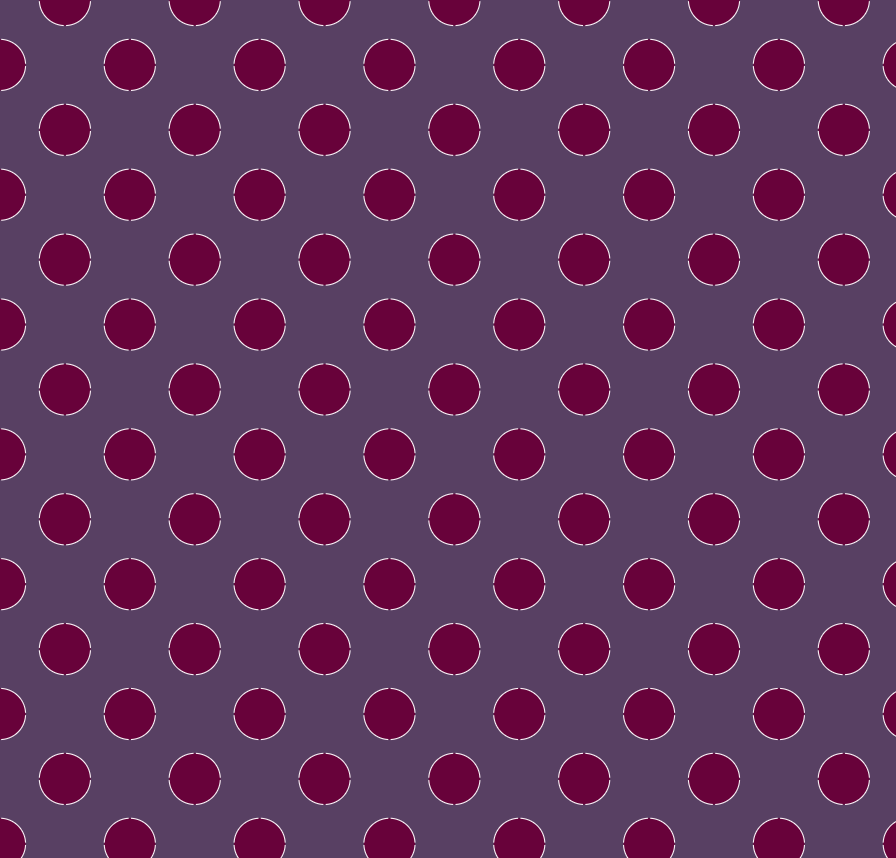
Write a WebGL 1 fragment shader that draws this pattern.

```glsl
precision highp float;
// Staggered polka dots: plum discs on a dusky violet ground.
// Two interleaved square lattices give the nearest dot; each disc has a
// hairline white rim, broken by a tiny gap at its four axis points.

uniform vec2 u_resolution;

const float REPEATS_ACROSS = 6.902;

// Lengths below are fractions of one repeat.
const float RIM_RADIUS = 0.197;
const float RIM_HALF_WIDTH = 0.0042;
const float GAP_HALF_WIDTH = 0.009;

const vec3 GROUND = vec3(0.347, 0.251, 0.388);
const vec3 PLUM = vec3(0.408, 0.008, 0.227);
const vec3 RIM = vec3(0.98, 0.95, 0.97);

// Share of a pixel lying inside a shape at signed distance d.
float coverage(float d, float pixel) {
  return clamp(0.5 - d / pixel, 0.0, 1.0);
}

// Coverage of a line, correct even when it is thinner than a pixel.
float lineCoverage(float d, float halfWidth, float pixel) {
  return coverage(d - halfWidth, pixel) - coverage(d + halfWidth, pixel);
}

// Offset from the nearest point of a unit square lattice.
vec2 latticeOffset(vec2 p, vec2 origin) {
  return fract(p - origin + 0.5) - 0.5;
}

// Offset from the nearest dot centre of the staggered grid.
vec2 nearestDot(vec2 p) {
  vec2 a = latticeOffset(p, vec2(0.5, 0.0));
  vec2 b = latticeOffset(p, vec2(0.0, 0.5));
  return dot(a, a) < dot(b, b) ? a : b;
}

// Rim coverage, interrupted where the circle crosses its own axes.
float brokenRim(vec2 q, float d, float pixel) {
  float axisDistance = min(abs(q.x), abs(q.y));
  float gap = lineCoverage(axisDistance, GAP_HALF_WIDTH, pixel);
  return lineCoverage(d, RIM_HALF_WIDTH, pixel) * (1.0 - gap);
}

void main() {
  // Repeat units, measured from the top left corner.
  float pixel = REPEATS_ACROSS / u_resolution.x;
  vec2 p = vec2(gl_FragCoord.x, u_resolution.y - gl_FragCoord.y) * pixel;

  vec2 q = nearestDot(p);
  float d = length(q) - RIM_RADIUS;

  vec3 color = mix(GROUND, PLUM, coverage(d, pixel));
  color = mix(color, RIM, brokenRim(q, d, pixel));
  gl_FragColor = vec4(color, 1.0);
}
```
